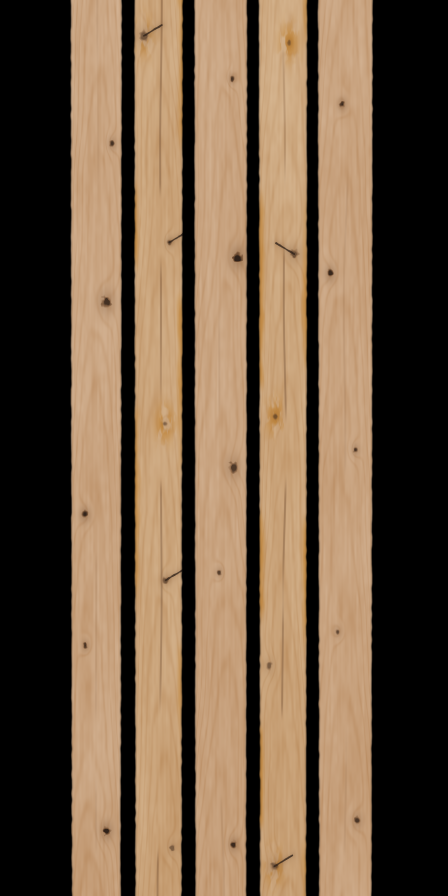
This texture is drawn by a WebGL 1 fragment shader. Its source:

```glsl
precision highp float;
// Five upright softwood boards on black, separated by narrow gaps.
// Each board gets its own width, tone and grain; hashed slots along it
// hold knots, amber resin stains and slanted cracks.
uniform vec2 u_resolution;

const float BOARDS = 5.0;
const float PITCH = 0.139;
const float FIRST_CENTER = 0.2148;
const float SLOTS = 5.0;

const vec3 TAN = vec3(0.74, 0.57, 0.41);
const vec3 PALE = vec3(0.82, 0.69, 0.565);
const vec3 BROWN = vec3(0.45, 0.31, 0.20);
const vec3 BARK = vec3(0.17, 0.12, 0.09);
const vec3 AMBER = vec3(0.74, 0.49, 0.17);

float hash(vec2 p) {
  vec3 q = fract(p.xyx * vec3(0.1031, 0.1030, 0.0973));
  q += dot(q, q.yzx + 33.33);
  return fract((q.x + q.y) * q.z);
}

float noise(vec2 p) {
  vec2 i = floor(p), f = fract(p);
  f = f * f * (3.0 - 2.0 * f);
  float low = mix(hash(i), hash(i + vec2(1.0, 0.0)), f.x);
  float high = mix(hash(i + vec2(0.0, 1.0)), hash(i + vec2(1.0)), f.x);
  return mix(low, high, f.y);
}

float fbm(vec2 p) {
  return 0.57 * noise(p) + 0.29 * noise(p * 2.1 + 17.0) + 0.14 * noise(p * 4.3 + 41.0);
}

float segmentDistance(vec2 p, vec2 end) {
  return length(p - end * clamp(dot(p, end) / dot(end, end), 0.0, 1.0));
}

// Soft bell that falls to 1/e at the given radii
float bell(vec2 p, vec2 radii) {
  vec2 q = p / radii;
  return exp(-dot(q, q));
}

// Knot center in board units: x from the board axis, y up the board
vec2 knotCenter(float id, float slot, float halfWidth) {
  float x = (hash(vec2(id + 3.0, slot + 11.0)) * 2.0 - 1.0) * 0.75;
  float y = (slot + 0.12 + 0.76 * hash(vec2(id + 23.0, slot + 5.0))) * 2.0 / SLOTS;
  return vec2(x * halfWidth, y);
}

float knotRadius(float id, float slot) {
  float h = hash(vec2(id + 47.0, slot + 31.0));
  return mix(0.0045, 0.0105, h * h);
}

// Bare wood: fibres, arched growth rings and broad tone drift
vec3 woodColor(vec2 p, float x, float id, float odd, float swirl) {
  vec2 shift = vec2(id * 13.7, id * 29.3);
  float drift = fbm(p * vec2(14.0, 3.0) + shift);
  float fibre = noise(p * vec2(230.0, 9.0) + shift);
  float fleck = noise(p * vec2(190.0, 45.0) + shift);
  float bend = x - 0.5 * (noise(vec2(p.y * 2.0, id + 8.0)) - 0.5);
  float rings = p.y * 4.5 + 2.8 * bend * bend + 1.8 * drift + swirl;
  float line = pow(0.5 + 0.5 * cos(6.2832 * rings), 4.0);
  float tone = 0.58 + 0.08 * odd + 0.10 * (hash(vec2(id, 71.0)) - 0.5);
  tone += 0.6 * (drift - 0.5) + 0.34 * (fibre - 0.5) + 0.2 * (fleck - 0.5);
  tone += 0.09 * (p.y - 1.0) - 0.26 * line;
  vec3 color = mix(TAN, PALE, clamp(tone, -0.2, 1.2));
  return color * mix(vec3(1.0), vec3(1.01, 1.01, 0.97), odd);
}

// Dark core, brown rim and faint halo; some slots add resin or a crack
vec3 addKnot(vec3 color, vec2 q, float radius, vec2 seed, float odd, float px) {
  float rough = noise(q * 170.0 + seed * 9.0) - 0.5;
  float r = length(q * vec2(1.0, 0.82)) + rough * radius * 0.7;
  float kind = hash(seed + 61.0);
  float strength = mix(0.95, 0.5, odd) * mix(0.55, 1.0, kind);

  // Resin clings to the fibres around the knot
  float resin = step(mix(0.82, 0.35, odd), hash(seed + 83.0));
  float patchy = smoothstep(0.4, 0.62, fbm(q * vec2(75.0, 28.0) + seed * 7.0));
  color = mix(color, AMBER, resin * patchy * 0.8 * bell(q, vec2(0.02, 0.04)));

  color = mix(color, BROWN, 0.4 * strength * bell(q, vec2(1.9, 2.8) * radius));
  color = mix(color, BROWN, strength * (1.0 - smoothstep(radius - px, radius + px, r)));
  float core = 1.0 - smoothstep(radius * 0.65 - px, radius * 0.65 + px, r);
  color = mix(color, BARK, strength * core);

  // Crack rising to one side
  float side = hash(seed + 97.0) < 0.5 ? -1.0 : 1.0;
  float d = segmentDistance(q, vec2(0.04 * side, 0.024)) + rough * 0.0015;
  float cracked = odd * step(0.5, kind);
  color = mix(color, BROWN, cracked * 0.3 * exp(-d / 0.006));
  return mix(color, BARK, cracked * 0.75 * (1.0 - smoothstep(0.0004, 0.0012 + px, d)));
}

void main() {
  vec2 p = gl_FragCoord.xy / u_resolution.x;
  p.y *= 2.0 * u_resolution.x / u_resolution.y;
  float px = 1.0 / u_resolution.x;

  // Board layout: odd boards are narrower, all taper slightly downward
  float id = clamp(floor((p.x - FIRST_CENTER) / PITCH + 0.5), 0.0, BOARDS - 1.0);
  float odd = mod(id, 2.0);
  float halfWidth = mix(0.0558 + 0.001 * id, 0.0527, odd) + 0.0012 * (p.y - 1.0);
  vec2 local = vec2(p.x - FIRST_CENTER - PITCH * id, p.y);
  float x = local.x / halfWidth;

  // Rings swell around the knots
  float swirl = 0.0;
  for (float slot = 0.0; slot < SLOTS; slot++) {
    vec2 q = local - knotCenter(id, slot, halfWidth);
    swirl += 1.4 * bell(q, vec2(3.0, 5.0) * knotRadius(id, slot));
  }
  vec3 color = woodColor(local, x, id, odd, swirl);

  // Thin broken pith streak along the odd boards
  float wander = 0.012 * (noise(vec2(p.y * 3.0, id + 19.0)) - 0.3);
  float streak = 1.0 - smoothstep(0.0005, 0.0016 + px, abs(local.x - wander));
  streak *= smoothstep(0.45, 0.7, noise(vec2(p.y * 6.0, id + 37.0)));
  color = mix(color, BROWN, streak * mix(0.1, 0.42, odd));

  // Amber seams on the edges of odd boards
  float seam = odd * smoothstep(0.72, 1.0, abs(x) + 0.25 * (fbm(p * vec2(60.0, 14.0)) - 0.5));
  seam *= smoothstep(0.58, 0.78, noise(vec2(p.y * 4.0, id + 7.0 + step(0.0, x) * 5.0)));
  color = mix(color, AMBER, 0.65 * seam);

  for (float slot = 0.0; slot < SLOTS; slot++) {
    vec2 q = local - knotCenter(id, slot, halfWidth);
    color = addKnot(color, q, knotRadius(id, slot), vec2(id, slot), odd, px);
  }

  // Rounded, slightly rough edges against the black ground
  float chips = 0.0016 * (noise(vec2(p.y * 70.0, id + step(0.0, x) * 9.0)) - 0.5);
  float inside = halfWidth - abs(local.x) + chips;
  color *= mix(0.8, 1.0, smoothstep(0.0, 0.005, inside));
  gl_FragColor = vec4(color * smoothstep(-px, px, inside), 1.0);
}
```
